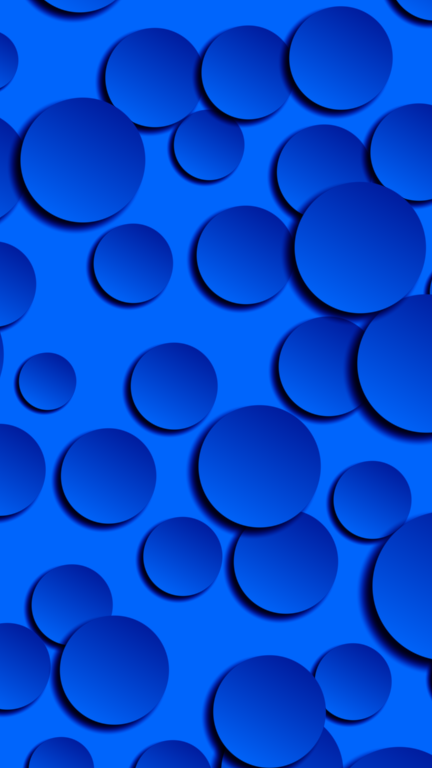
A WebGL 2 fragment shader for this background:

```glsl
#version 300 es
precision highp float;

#define COLUMNS 6
#define ROWS 9
#define ORDER_STEP 25            // coprime with COLUMNS * ROWS
#define SPACING vec2(0.27, 0.24) // in canvas widths
#define JITTER 0.13
#define RADIUS_MIN 0.06
#define RADIUS_MAX 0.19
#define SHADOW_SHIFT 0.15        // in disc radii
#define SHADOW_BLUR 0.11         // in disc radii
#define SHADOW_DEPTH 0.91

uniform vec2 u_resolution;
out vec4 fragColor;

const vec3 BACKDROP = vec3(0.0, 0.395, 0.99);
const vec3 DISC_LIGHT = vec3(0.0, 0.385, 0.97);
const vec3 DISC_DARK = vec3(0.0, 0.11, 0.62);
const vec2 SHADE_DIRECTION = vec2(0.5, 0.866);
const vec2 SHADOW_DIRECTION = vec2(-0.78, -0.626);

vec3 hash3(float n) {
    return fract(sin(n * vec3(12.99, 78.23, 39.42) + vec3(1.7, 4.1, 2.9)) * 4375.85);
}

// Darkens green faster than blue, so half shadows stay navy
vec3 applyShadow(vec3 color, float amount) {
    float light = 1.0 - SHADOW_DEPTH * amount;
    return color * vec3(light, pow(light, 2.5), light);
}

void main() {
    vec2 point = gl_FragCoord.xy / u_resolution.x;
    float pixel = 1.0 / u_resolution.x;
    vec3 color = BACKDROP;

    // Discs stacked from bottom to top, visiting grid cells in scattered order
    const int COUNT = COLUMNS * ROWS;
    for (int layer = 0; layer < COUNT; layer++) {
        int cell = (layer * ORDER_STEP) % COUNT;
        float column = float(cell % COLUMNS);
        float row = float(cell / COLUMNS);
        vec3 random = hash3(float(cell) + 1.0);

        // Staggered, jittered centre; upper layers tend to be larger
        vec2 center = vec2(column - 0.4 + 0.5 * mod(row, 2.0), row - 0.2) * SPACING;
        center += (random.xy - 0.5) * JITTER;
        float height = float(layer) / float(COUNT - 1);
        float size = mix(height, random.z, 0.35);
        float radius = mix(RADIUS_MIN, RADIUS_MAX, pow(size, 1.4));
        vec2 offset = point - center;

        // Soft shadow towards the lower left
        float shadowDistance = length(offset - SHADOW_DIRECTION * SHADOW_SHIFT * radius) - radius;
        float blur = SHADOW_BLUR * radius;
        color = applyShadow(color, 1.0 - smoothstep(-blur, blur, shadowDistance));

        // Disc face, darker towards the upper right
        float shade = 0.5 + 0.5 * dot(offset, SHADE_DIRECTION) / radius;
        vec3 face = mix(DISC_LIGHT, DISC_DARK, clamp(shade, 0.0, 1.0));
        float coverage = 1.0 - smoothstep(-pixel, pixel, length(offset) - radius);
        color = mix(color, face, coverage);
    }

    fragColor = vec4(color, 1.0);
}
```
